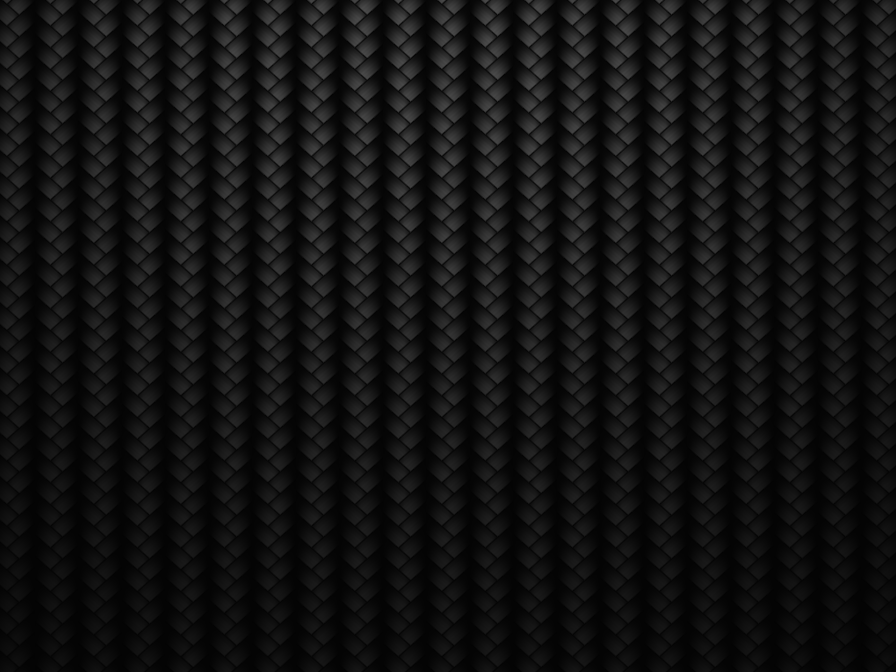
Reproduce this pattern procedurally as a Shadertoy shader.

```glsl
const float COLUMNS = 20.6;       // braids across the canvas
const float STRAND_PITCH = 0.5;   // vertical step, in braid widths
const float SLOPE = 0.88;         // strand rise over run
const float GROOVE = 0.011;       // half width of the gaps

// Value in -1..1 that differs from strand to strand
float strandVariation(vec2 id) {
    return 0.6 * sin(id.x * 4.7 + id.y * 2.3) + 0.4 * sin(id.x * 2.1 - id.y * 5.9);
}

// Zigzag line where left and right strands interlock
float seamOffset(float y, float pitch, float slope) {
    float wave = abs(fract(y / pitch + 0.25) - 0.5) * 4.0 - 1.0;
    return wave * pitch / (4.0 * slope);
}

// Dark gap around a strand, softened over one pixel
float grooveMask(float dist, float halfWidth, float pixel) {
    return 1.0 - smoothstep(halfWidth - 0.5 * pixel, halfWidth + pixel, dist);
}

// Brightness of one braid; p.x runs from -0.5 to 0.5
float braid(vec2 p, float column, float pixel) {
    float seam = seamOffset(p.y, STRAND_PITCH, SLOPE);
    float side = p.x < seam ? -1.0 : 1.0;
    float phase = (p.y - side * SLOPE * p.x) / STRAND_PITCH + (side > 0.0 ? 0.5 : 0.0);
    float across = fract(phase);
    float slant = inversesqrt(1.0 + SLOPE * SLOPE);

    // Strands rise toward the middle and sink into the valley
    float outward = abs(p.x) + 0.2 * (across - 0.4);
    float shade = mix(0.10, 1.0, 1.0 - smoothstep(0.04, 0.47, outward));
    shade *= 1.0 - 0.4 * smoothstep(0.45, 1.0, across);
    shade *= 1.0 - 0.5 * smoothstep(0.36, 0.5, abs(p.x));

    // Faint fibres and uneven tone
    shade *= 1.0 + 0.07 * strandVariation(vec2(column + 0.3 * side, floor(phase)));
    shade *= 1.0 + 0.025 * sin(across * 31.0 + column);

    // Gaps along the strand sides and at the interlocking ends
    float sideDist = (0.5 - abs(across - 0.5)) * STRAND_PITCH * slant;
    float endDist = abs(p.x - seam) * SLOPE * slant;
    float gap = grooveMask(min(sideDist, endDist), GROOVE, pixel);
    return shade * (1.0 - 0.7 * gap);
}

// Soft light from above the upper middle
float overheadLight(vec2 uv) {
    float vertical = mix(0.27, 1.0, smoothstep(-0.05, 1.0, uv.y));
    float sideways = abs(uv.x - 0.5) * 2.0;
    return vertical * (1.0 - 0.42 * sideways * sideways);
}

void mainImage(out vec4 fragColor, in vec2 fragCoord) {
    vec2 uv = fragCoord / iResolution.xy;
    float pixel = COLUMNS / iResolution.x;
    vec2 p = (fragCoord - 0.5 * iResolution.xy) * pixel;

    // Repeat the braid across the canvas
    float column = floor(p.x + 0.5);
    vec2 local = vec2(p.x - column, p.y);

    float tone = 0.012 + 0.265 * overheadLight(uv) * braid(local, column, pixel);
    fragColor = vec4(vec3(tone), 1.0);
}
```
